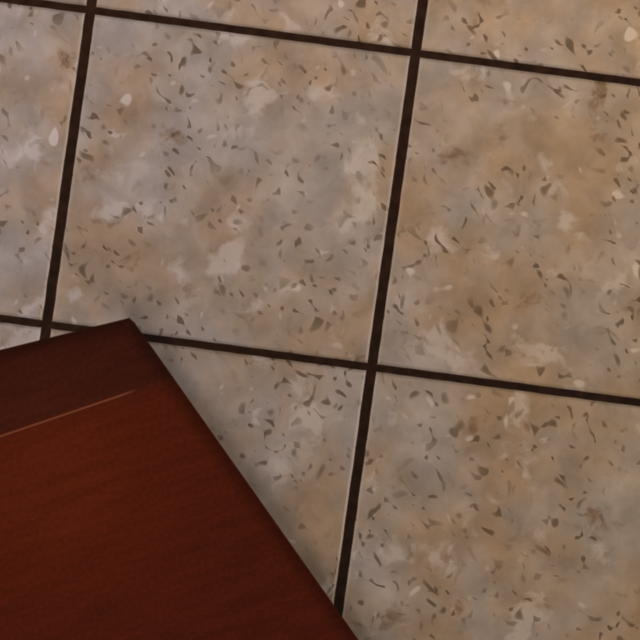
Reproduce this texture procedurally as a three.js fragment shader.

```glsl
// Mottled stone floor tiles on a slightly turned grid, with a dark red wooden
// corner lying over the lower left. The grid is an affine lattice, the stone is
// layered gradient noise shifted per tile, and the wood is cut by half planes.
varying vec2 vUv;

const vec2 GRID_ORIGIN = vec2(0.581, 0.426);
const vec2 TILE_ACROSS = vec2(0.508, -0.067);
const vec2 TILE_UP = vec2(0.0685, 0.491);

const vec3 STONE_GREY = vec3(0.545, 0.485, 0.445);
const vec3 STONE_TAN = vec3(0.535, 0.435, 0.345);
const vec3 STONE_PALE = vec3(0.66, 0.595, 0.55);
const vec3 STONE_BROWN = vec3(0.36, 0.25, 0.17);
const vec3 SPECK = vec3(0.29, 0.225, 0.17);
const vec3 GROUT = vec3(0.135, 0.085, 0.06);
const vec3 WOOD = vec3(0.25, 0.085, 0.045);
const vec3 WOOD_DARK = vec3(0.19, 0.075, 0.05);
const vec3 WOOD_SEAM = vec3(0.43, 0.23, 0.15);

vec2 hash2(vec2 p) {
  vec3 q = fract(p.xyx * vec3(0.1031, 0.1030, 0.0973));
  q += dot(q, q.yzx + 33.33);
  return fract((q.xx + q.yz) * q.zy);
}

float cornerSlope(vec2 cell, vec2 corner, vec2 f) {
  float angle = 6.2832 * hash2(cell + corner).x;
  return dot(vec2(cos(angle), sin(angle)), f - corner);
}

float gradientNoise(vec2 p) {
  vec2 i = floor(p), f = fract(p);
  vec2 w = f * f * f * (f * (f * 6.0 - 15.0) + 10.0);
  float low = mix(cornerSlope(i, vec2(0.0), f), cornerSlope(i, vec2(1.0, 0.0), f), w.x);
  float high = mix(cornerSlope(i, vec2(0.0, 1.0), f), cornerSlope(i, vec2(1.0), f), w.x);
  return mix(low, high, w.y);
}

float fbm(vec2 p) {
  float sum = 0.0, amp = 0.6;
  for (int k = 0; k < 5; k++) {
    sum += amp * gradientNoise(p);
    p = mat2(1.6, 1.2, -1.2, 1.6) * p + 7.3;
    amp *= 0.55;
  }
  return sum;
}

// Signed distance to the line a-b, positive on its left
float sideOf(vec2 p, vec2 a, vec2 b) {
  vec2 d = normalize(b - a);
  return dot(p - a, vec2(-d.y, d.x));
}

vec3 stone(vec2 p) {
  vec2 warp = 0.012 * vec2(gradientNoise(p * 26.0), gradientNoise(p * 26.0 + 41.0));
  vec2 q = p + warp;
  vec3 col = mix(STONE_GREY, STONE_TAN, smoothstep(-0.3, 0.35, fbm(p * 5.0)));
  col *= 1.0 + 0.22 * fbm(q * 17.0 + 13.0);

  // Pale clouds and small flecks
  col = mix(col, STONE_PALE, 0.65 * smoothstep(0.14, 0.36, fbm(q * 11.0 + 29.0)));
  col = mix(col, STONE_PALE * 1.06, 0.7 * smoothstep(0.42, 0.56, gradientNoise(q * 34.0 + 53.0)));

  // Rusty blotches and dark slanted specks
  col = mix(col, STONE_BROWN, 0.6 * smoothstep(0.26, 0.5, fbm(q * 13.0 + 71.0)));
  vec2 slanted = mat2(0.8, -0.6, 0.6, 0.8) * q * vec2(1.0, 1.15);
  float cluster = smoothstep(-0.35, 0.3, gradientNoise(p * 10.0 + 5.0));
  float fine = smoothstep(0.24, 0.48, gradientNoise(slanted * vec2(85.0, 52.0)));
  float coarse = smoothstep(0.31, 0.52, gradientNoise(slanted * vec2(46.0, 33.0) + 19.0));
  return mix(col, SPECK, 0.7 * cluster * max(fine, coarse));
}

vec3 tiledFloor(vec2 p) {
  vec2 g = inverse(mat2(TILE_ACROSS, TILE_UP)) * (p - GRID_ORIGIN);
  vec2 tile = floor(g);
  vec2 shift = hash2(tile + 20.0);
  vec3 col = stone(p + 9.0 * shift + 2.0) * (0.98 + 0.05 * shift.x);

  // Light falls off downward and warms to the right
  col *= 0.92 + 0.17 * smoothstep(0.0, 1.0, p.y);
  col *= mix(vec3(0.98, 0.99, 1.05), vec3(1.05, 1.01, 0.93), p.x);

  // Signed offsets from the nearest joints, in canvas units
  vec2 offset = (fract(g + 0.5) - 0.5) * vec2(0.508, 0.491);
  offset += 0.0007 * gradientNoise(p * 35.0);
  vec2 halfWidth = vec2(0.0073, 0.0054);
  vec2 edge = abs(offset) - halfWidth;
  float rim = 1.0 - smoothstep(0.0005, 0.0035, abs(edge.x - 0.0025));
  col = mix(col, STONE_PALE, rim * (offset.x < 0.0 ? 0.55 : 0.22));
  col *= 1.0 - 0.2 * (1.0 - smoothstep(0.0, 0.007, edge.y));
  vec3 grout = GROUT * (1.0 + 0.3 * gradientNoise(p * 60.0)) * (0.9 + 0.35 * p.y);
  return mix(grout, col, smoothstep(-0.0015, 0.002, min(edge.x, edge.y)));
}

vec3 wood(vec2 p, float inside) {
  vec2 along = mat2(0.947, -0.321, 0.321, 0.947) * p;
  float seam = sideOf(p, vec2(0.0, 0.318), vec2(0.215, 0.391));
  vec3 col = mix(WOOD, WOOD_DARK, smoothstep(-0.015, 0.01, seam));
  col *= 1.0 + 0.16 * fbm(along * vec2(9.0, 65.0)) + 0.12 * gradientNoise(p * 150.0);
  col += vec3(0.06, 0.024, 0.005) * exp(-22.0 * dot(p - vec2(0.08, 0.26), p - vec2(0.08, 0.26)));
  float line = (1.0 - smoothstep(0.0008, 0.003, abs(seam))) * (1.0 - smoothstep(0.19, 0.22, p.x));
  col = mix(col, WOOD_SEAM, 0.75 * line);
  return col * mix(0.72, 1.0, smoothstep(0.0, 0.03, inside));
}

void main() {
  // The wooden corner is the overlap of three half planes
  float top = sideOf(vUv, vec2(0.202, 0.503), vec2(0.0, 0.453));
  float bevel = sideOf(vUv, vec2(0.243, 0.467), vec2(0.202, 0.503));
  float flank = sideOf(vUv, vec2(0.56, 0.0), vec2(0.241, 0.452));
  float inside = min(top, min(bevel, flank));

  vec3 col = tiledFloor(vUv);
  col *= 1.0 - 0.5 * exp(-max(-inside, 0.0) * 55.0) * smoothstep(0.02, -0.02, flank);
  col = mix(col, wood(vUv, inside), smoothstep(-0.002, 0.002, inside));
  gl_FragColor = vec4(col, 1.0);
}
```
